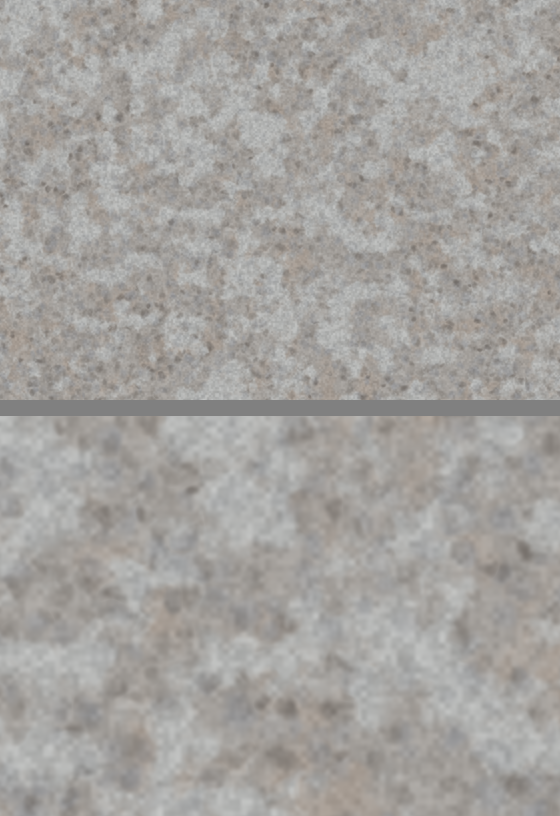
Top: the whole. Bottom: its middle third, enlarged.
Write a Shadertoy shader that draws this texture.

```glsl
// Pale speckled granite: small blue-white crystal patches over a warm grey ground,
// with clustered layers of soft rounded grey and brown grains.
// Patches come from fractal noise, grains from jittered cells, sheen from fine noise.

const vec3 GROUND    = vec3(0.640, 0.624, 0.606);
const vec3 BEIGE     = vec3(0.650, 0.605, 0.565);
const vec3 PALE      = vec3(0.706, 0.711, 0.706);
const vec3 BLUE_GREY = vec3(0.555, 0.565, 0.585);
const vec3 TAUPE     = vec3(0.530, 0.510, 0.488);
const vec3 DARK      = vec3(0.425, 0.400, 0.380);

const float PATCH_FREQ   = 26.0;   // patches per canvas height
const float TINT_FREQ    = 22.0;
const float CLUSTER_FREQ = 7.0;
const float SPECKLE_FREQ = 200.0;
const float SPECKLE_GAIN = 0.135;
const float WARP_FREQ    = 75.0;
const float WARP_SIZE    = 0.008;

vec3 hash3(vec2 cell, float seed) {
    vec3 h = fract(vec3(cell.xyx + seed * 17.31) * vec3(0.1031, 0.1030, 0.0973));
    h += dot(h, h.yxz + 33.33);
    return fract((h.xxy + h.yzz) * h.zyx);
}

float valueNoise(vec2 p, float seed) {
    vec2 i = floor(p), f = fract(p);
    f = f * f * (3.0 - 2.0 * f);
    float bottom = mix(hash3(i, seed).x, hash3(i + vec2(1, 0), seed).x, f.x);
    float top = mix(hash3(i + vec2(0, 1), seed).x, hash3(i + vec2(1, 1), seed).x, f.x);
    return mix(bottom, top, f.y);
}

float fbm(vec2 p, float seed) {
    float sum = 0.0, gain = 0.53;
    for (int k = 0; k < 4; k++) {
        sum += gain * valueNoise(p, seed + float(k));
        p = mat2(0.8, 0.6, -0.6, 0.8) * p * 2.03 + 7.7;
        gain *= 0.5;
    }
    return sum;
}

// Soft coverage of scattered round grains; density is the share of filled cells.
float grains(vec2 p, float size, float density, float seed) {
    p /= size;
    vec2 home = floor(p);
    float cover = 0.0;
    for (int y = -1; y <= 1; y++)
    for (int x = -1; x <= 1; x++) {
        vec2 cell = home + vec2(x, y);
        vec3 spot = hash3(cell, seed);
        vec3 look = hash3(cell, seed + 5.0);
        vec2 d = p - cell - spot.xy;
        d.x *= mix(0.85, 1.2, look.z);
        float radius = mix(0.34, 0.60, look.x);
        float shape = 1.0 - smoothstep(radius * 0.25, radius * 1.3, length(d));
        float present = clamp((density - spot.z) * 7.0 + 0.5, 0.0, 1.0);
        cover = max(cover, shape * mix(0.4, 1.0, look.y) * present);
    }
    return cover;
}

void mainImage(out vec4 fragColor, in vec2 fragCoord) {
    vec2 p = fragCoord / iResolution.y + 3.0;

    // Ragged outlines for the grains
    vec2 warp = vec2(valueNoise(p * WARP_FREQ, 11.0), valueNoise(p * WARP_FREQ, 12.0)) - 0.5;
    vec2 q = p + WARP_SIZE * warp;

    // Ground, pale patches and the clusters between them
    float cluster = fbm(p * CLUSTER_FREQ, 21.0);
    float field = fbm(q * PATCH_FREQ, 31.0) - 0.22 * (cluster - 0.5);
    float pale = smoothstep(0.38, 0.70, field);
    float open = 1.0 - 0.75 * pale;
    float beige = smoothstep(0.46, 0.76, fbm(q * TINT_FREQ, 41.0) + 0.2 * (cluster - 0.5));
    vec3 color = mix(GROUND, BEIGE, 0.8 * beige);
    color = mix(color, PALE, pale);

    // Grains, from faint and large to dark and small
    float crowd = smoothstep(0.30, 0.70, cluster);
    color = mix(color, BLUE_GREY, 0.65 * grains(q, 0.025, 0.50, 51.0) * mix(open, 1.0, 0.45));
    color = mix(color, TAUPE, 0.75 * grains(q, 0.021, 0.32 + 0.22 * crowd, 61.0) * open);
    color = mix(color, DARK, 0.68 * grains(q, 0.019, 0.06 + 0.20 * crowd, 71.0) * open);
    color = mix(color, PALE, 0.60 * grains(q, 0.024, 0.35, 81.0) * mix(pale, 1.0, 0.3));

    // Fine crystalline sheen
    float speckle = 0.65 * valueNoise(p * SPECKLE_FREQ, 91.0)
                  + 0.35 * valueNoise(p.yx * SPECKLE_FREQ * 0.55, 92.0) - 0.5;
    color += SPECKLE_GAIN * speckle * mix(0.85, 1.1, pale);

    fragColor = vec4(clamp(color, 0.0, 1.0), 1.0);
}
```
